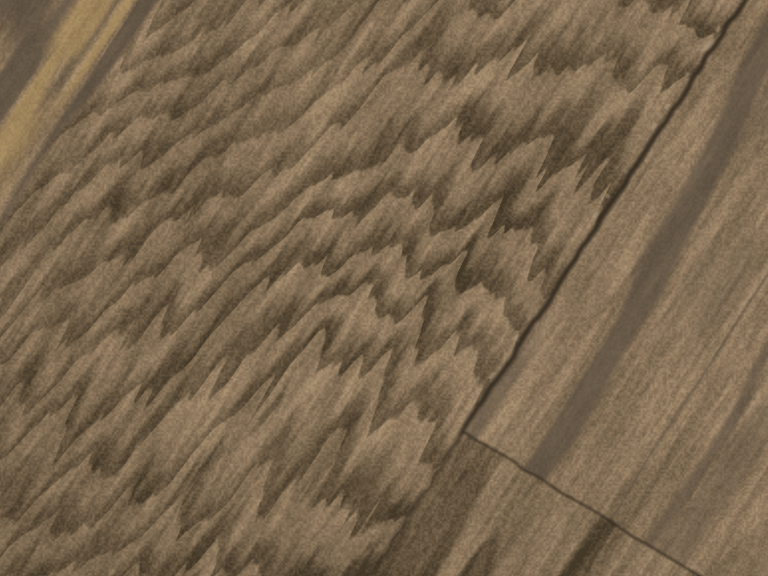
Give the GLSL for this texture, as a Shadertoy shader.

```glsl
// Weathered oak floor: one plank with jagged cathedral grain, seams and three neighbouring planks.

const vec3 DARK_WOOD = vec3(0.315, 0.262, 0.190);
const vec3 LIGHT_WOOD = vec3(0.645, 0.548, 0.430);
const vec3 GREY_STAIN = vec3(0.375, 0.322, 0.262);
const vec3 HONEY = vec3(0.680, 0.565, 0.375);
const vec3 GROOVE = vec3(0.200, 0.165, 0.125);
const vec3 CHIP = vec3(0.680, 0.610, 0.500);

const vec2 CORNER = vec2(0.804, 0.250);       // where the two seams meet
const vec2 GRAIN_DIR = vec2(0.546, 0.838);    // direction of the fibres
const vec2 BUTT_NORMAL = vec2(0.520, 0.854);  // normal of the short seam
const float LEFT_EDGE = -0.860;               // far edge of the main plank
const float RING_PERIOD = 0.150;
const float TONGUE_LENGTH = 0.150;
const float FIBRE_CONTRAST = 0.34;
const float SPECKLE_CONTRAST = 0.30;

float hash(vec2 p) {
    vec3 h = fract(vec3(p.xyx) * 0.1031);
    h += dot(h, h.yzx + 33.33);
    return fract((h.x + h.y) * h.z);
}

float noise(vec2 p) {
    vec2 i = floor(p), f = fract(p);
    f = f * f * (3.0 - 2.0 * f);
    return mix(mix(hash(i), hash(i + vec2(1, 0)), f.x),
               mix(hash(i + vec2(0, 1)), hash(i + vec2(1, 1)), f.x), f.y);
}

// Noise centred on zero
float wobble(vec2 p) { return noise(p) - 0.5; }

// Soft-edged stripe around zero
float stripe(float d, float halfWidth, float blur) {
    return 1.0 - smoothstep(halfWidth - blur, halfWidth + blur, abs(d));
}

// Fine strokes along the grain; w.x runs across it, w.y along it
float fibres(vec2 w) {
    return wobble(w * vec2(52.0, 5.0) + 7.0)
         + 0.8 * wobble(w * vec2(125.0, 13.0) + 31.0)
         + 0.5 * wobble(w * vec2(230.0, 30.0) + 53.0);
}

// Growth rings cut into tongues: crisp on the lower side, feathered above
float cathedral(vec2 w) {
    float x = w.x + 0.30;
    float arch = 1.2 * (x - sqrt(x * x + 0.02));
    float warp = 0.24 * wobble(w * vec2(4.5, 2.5) + 11.0);
    float jag = wobble(w * vec2(23.0, 3.0) + 3.0)
              + 0.55 * wobble(w * vec2(60.0, 7.0) + 19.0)
              + 0.25 * wobble(w * vec2(140.0, 16.0) + 41.0);
    float ring = fract((w.y - arch + warp + TONGUE_LENGTH * jag) / RING_PERIOD);
    float band = smoothstep(0.0, 0.10, ring) * (1.0 - smoothstep(0.18, 0.72, ring));
    float strength = mix(0.55, 1.1, noise(w * vec2(7.0, 4.0) + 23.0));
    return band * strength * mix(0.72, 1.0, smoothstep(-0.7, -0.35, w.x));
}

// Grey figure of the long right plank: two broad streaks and thin pores
float rightStain(vec2 w) {
    float ragged = 0.020 * wobble(w * vec2(45.0, 5.0)) + 0.018 * wobble(w * vec2(12.0, 7.0) + 9.0);
    float broad = stripe(w.x - 0.150 + 0.10 * w.y * w.y + ragged, 0.024, 0.009);
    float second = stripe(w.x - 0.375 + ragged, 0.014, 0.008);
    float pore = stripe(w.x - 0.295 + 0.3 * ragged, 0.002, 0.003);
    float shade = stripe(w.x - 0.012 + 0.5 * ragged, 0.018, 0.008) * (1.0 - smoothstep(0.1, 0.3, w.y));
    float loose = smoothstep(0.68, 0.85, noise(w * vec2(32.0, 2.2) + 61.0));
    return max(max(broad, second * 0.8), max(max(pore, shade) * 0.8, loose * 0.45));
}

void mainImage(out vec4 fragColor, in vec2 fragCoord) {
    vec2 p = fragCoord / iResolution.y;
    float pixel = 1.0 / iResolution.y;
    vec2 q = p - CORNER;
    vec2 w = vec2(dot(q, vec2(GRAIN_DIR.y, -GRAIN_DIR.x)), dot(q, GRAIN_DIR));
    float seam = w.x + 0.006 * wobble(vec2(w.y * 45.0, 2.0));
    float butt = dot(q, BUTT_NORMAL) + 0.004 * wobble(vec2(w.x * 40.0, 5.0));

    // Plank masks
    float rightSide = smoothstep(-pixel, pixel, seam);
    float lower = rightSide * (1.0 - smoothstep(-pixel, pixel, butt));
    float upper = rightSide - lower;
    float far = 1.0 - smoothstep(-0.008, 0.008, w.x - LEFT_EDGE + 0.03 * wobble(w * vec2(30.0, 4.0)));
    float mainPlank = (1.0 - rightSide) * (1.0 - far);

    // Shared tone: fibres, broad clouds, light falling off to the lower left
    float tone = 0.66 + FIBRE_CONTRAST * fibres(w);
    tone += 0.16 * wobble(w * vec2(6.0, 3.0) + 71.0);
    tone += 0.09 * (p.x - 0.66) - 0.12 * (1.0 - smoothstep(0.0, 0.3, p.y));
    tone -= mainPlank * 0.58 * cathedral(w);

    // Streaks of the lower plank
    float lowerFigure = smoothstep(0.50, 0.68, noise(w * vec2(27.0, 4.0) + 83.0));
    tone -= lower * 0.48 * lowerFigure;

    // Speckle
    tone += SPECKLE_CONTRAST * wobble(p * 290.0) + 0.14 * wobble(p * 130.0 + 17.0);
    vec3 color = mix(DARK_WOOD, LIGHT_WOOD, clamp(tone, -0.15, 1.15));

    // Stains and the honey-coloured far plank
    float texture01 = 0.85 + 0.22 * tone;
    float farFigure = noise(w * vec2(38.0, 3.5) + 97.0);
    float patchGlow = stripe(w.x + 0.943, 0.030, 0.012) * smoothstep(0.12, 0.2, w.y);
    color = mix(color, HONEY * texture01, far * max(patchGlow, smoothstep(0.6, 0.85, farFigure)) * 0.7);
    color = mix(color, GREY_STAIN * texture01, far * (1.0 - patchGlow) * (1.0 - smoothstep(0.35, 0.6, farFigure)) * 0.85);
    color = mix(color, GREY_STAIN * texture01, upper * rightStain(w) * 0.85);

    // Grooves and chipped edge
    float depth = mix(0.35, 0.9, smoothstep(-0.03, 0.02, w.y));
    color = mix(color, GROOVE, depth * stripe(seam, 0.0045, 0.003 + pixel));
    color = mix(color, GROOVE, 0.65 * rightSide * stripe(butt, 0.0025, 0.002 + pixel));
    float chips = smoothstep(0.62, 0.85, noise(vec2(w.y * 75.0, 8.0))) * smoothstep(0.0, 0.1, w.y);
    color = mix(color, CHIP, 0.55 * chips * stripe(seam + 0.011, 0.003, 0.002 + pixel));

    fragColor = vec4(color, 1.0);
}
```
